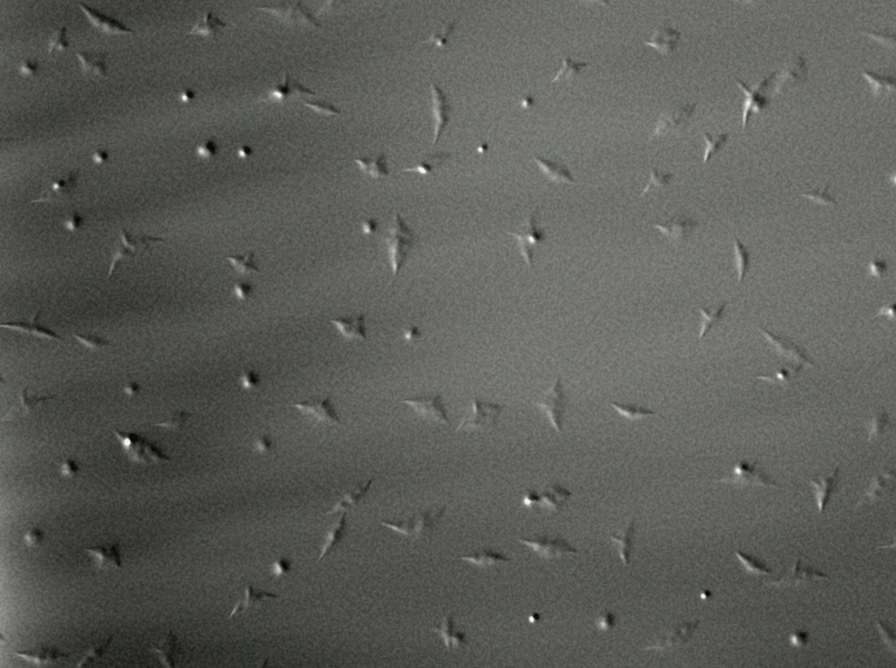
Write a Shadertoy shader that draws this texture.

```glsl
// Living cells under a relief-contrast microscope: spindles and round beads
// scattered on a jittered grid form a height field, lit from the lower left,
// over an uneven grey field with soft slanted streaks and fine grain.

vec2 hash2(vec2 p) {
    vec3 h = fract(p.xyx * vec3(0.1031, 0.1030, 0.0973));
    h += dot(h, h.yzx + 33.33);
    return fract((h.xx + h.yz) * h.zy);
}

float cornerSlope(vec2 cell, vec2 offset) {
    float angle = 6.2832 * hash2(cell).x;
    return dot(vec2(cos(angle), sin(angle)), offset);
}

float gradientNoise(vec2 p) {
    vec2 i = floor(p), f = p - i;
    vec2 w = f * f * f * (f * (f * 6.0 - 15.0) + 10.0);
    vec2 e = vec2(1.0, 0.0);
    float low = mix(cornerSlope(i, f), cornerSlope(i + e, f - e), w.x);
    float high = mix(cornerSlope(i + e.yx, f - e.yx), cornerSlope(i + 1.0, f - 1.0), w.x);
    return mix(low, high, w.y);
}

float bump(float x) {
    return exp(-x * x);
}

// Curved spindle with thin tips; some carry a third arm
float spindle(vec2 q, vec2 form, vec2 kind) {
    float angle = mix(-0.7, 1.7, kind.x);
    float c = cos(angle), s = sin(angle);
    q = vec2(c * q.x + s * q.y, c * q.y - s * q.x);
    q.y += (form.y - 0.5) * 16.0 * q.x * q.x;

    float halfLength = mix(0.025, 0.058, form.x);
    float taper = max(0.0, 1.0 - q.x * q.x / (halfLength * halfLength));
    float lopsided = 1.0 + 0.5 * clamp(q.x / halfLength, -1.0, 1.0);
    float width = mix(0.005, 0.014, kind.y) * taper * taper * lopsided + 0.0016;
    float body = taper * bump(q.y / width);

    float arm = bump((q.x - 0.3 * q.y) / 0.0035) * smoothstep(0.0, 0.012, q.y)
              * (1.0 - smoothstep(0.01, 0.012 + 0.5 * halfLength, q.y));
    return body + 0.5 * arm * step(0.6, form.y);
}

// Sum of the cells around p, as a height field
float relief(vec2 p) {
    float spacing = 0.115, height = 0.0;
    vec2 home = floor(p / spacing);
    for (int j = -1; j <= 1; j++)
    for (int i = -1; i <= 1; i++) {
        vec2 id = home + vec2(i, j);
        vec2 role = hash2(id + 11.0), kind = hash2(id + 37.0), form = hash2(id + 71.0);
        vec2 q = p - (id + 0.12 + 0.76 * hash2(id + 5.0)) * spacing;
        float present = step(0.12, role.y);
        height += present * step(role.x, 0.72) * mix(0.14, 0.42, role.y) * spindle(q, form, kind);

        float radius = mix(0.0045, 0.0095, form.y);
        float bead = bump(length(q - (kind - 0.5) * 0.03) / radius);
        height += present * step(0.58, role.x) * mix(0.3, 0.75, form.x) * bead;
    }
    // Rough inner structure
    return height * (1.0 + 0.7 * gradientNoise(p * 75.0));
}

// Uneven lighting: dark left, bright centre, dim bottom, glowing left edge
float illumination(vec2 uv, vec2 p) {
    float tone = mix(0.265, 0.42, smoothstep(0.05, 0.65, uv.x));
    tone += 0.04 * bump(length((uv - vec2(0.62, 0.62)) / vec2(0.3, 0.35)));
    tone -= 0.095 * (1.0 - smoothstep(-0.05, 0.5, uv.y));
    tone -= 0.06 * smoothstep(0.7, 1.05, uv.x) * (1.0 - smoothstep(0.0, 0.6, uv.y));
    tone += exp(-uv.x * 24.0) * (0.06 + 0.3 * bump(uv.y / 0.3));

    float across = p.y - 0.16 * p.x;
    float streaks = gradientNoise(vec2(p.x * 2.2, across * 9.0) + 3.7)
                  + 0.5 * gradientNoise(vec2(p.x * 4.5, across * 22.0) + 17.3);
    return tone + streaks * mix(0.10, 0.035, smoothstep(0.1, 0.6, uv.x));
}

void mainImage(out vec4 fragColor, in vec2 fragCoord) {
    vec2 uv = fragCoord / iResolution.xy;
    vec2 p = fragCoord / iResolution.y;

    // Slope towards the upper right: bright lower-left flanks, dark opposite
    vec2 lightStep = 0.003 * vec2(0.87, 0.5);
    float slope = relief(p + lightStep) - relief(p - lightStep);
    float highlight = max(slope, 0.0);
    float tone = illumination(uv, p) + 0.85 * slope + 1.6 * highlight * highlight;

    // Fine grain on a turned lattice
    vec2 turned = vec2(0.8 * p.x - 0.6 * p.y, 0.6 * p.x + 0.8 * p.y);
    tone += 0.075 * gradientNoise(turned * 235.0 + 9.0)
          + 0.045 * gradientNoise(turned.yx * 130.0 + 51.0);

    vec3 greyTint = vec3(-0.002, 0.005, -0.013);
    fragColor = vec4(clamp(tone + greyTint, 0.04, 0.95), 1.0);
}
```
